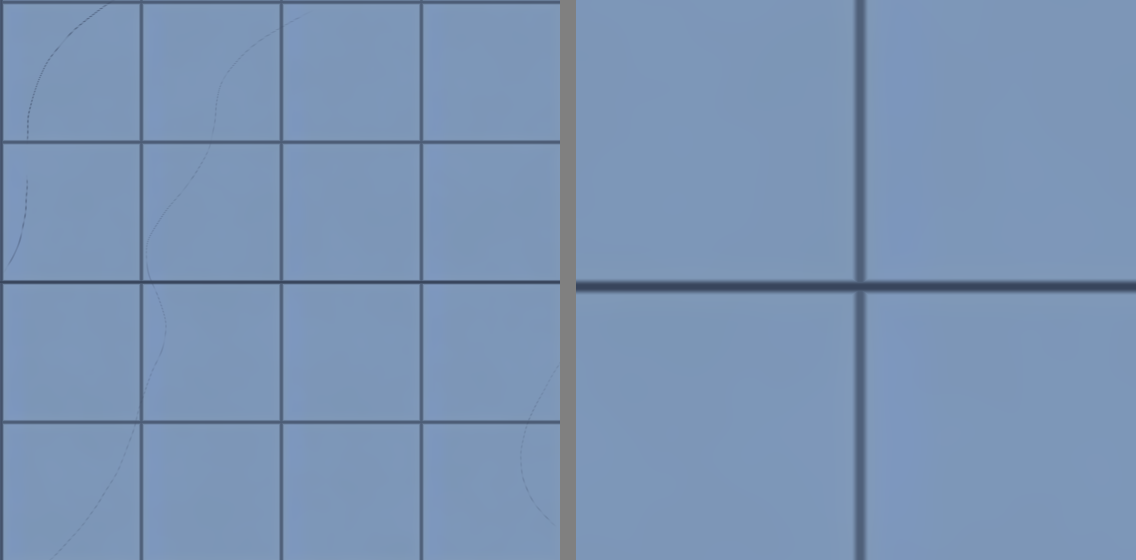
Left: the whole. Right: its middle third, enlarged.
Reproduce this pattern procedurally as a Shadertoy shader.

```glsl
// Blue square tiles in a four by four grid with thin dark joints.
// Joints are distances to the nearest grid line; hairline cracks are cubic
// curves x(y) with broken ink, over a faint gradient-noise mottle.

const float TILES = 4.0;
const vec2 JOINT_OFFSET = vec2(0.0025, 0.004);  // from the left and top edges
const float JOINT_CORE = 0.0008;                // half width of the full dark
const float JOINT_EDGE = 0.0054;                // half width where it fades out
const vec4 COLUMN_STRENGTH = vec4(0.84, 0.68, 0.68, 0.68);
const vec4 ROW_STRENGTH = vec4(0.72, 0.72, 1.0, 0.72);
const vec3 TILE_COLOR = vec3(0.490, 0.590, 0.720);
const vec3 JOINT_COLOR = vec3(0.22, 0.27, 0.36);
const vec3 CRACK_COLOR = vec3(0.25, 0.31, 0.42);
const vec3 BLUE_TINT = vec3(-0.002, 0.0, 0.026);
const float MOTTLE = 0.012;
const float CRACK_HALF_WIDTH = 0.0011;
const float DOT_RATE = 560.0;

vec2 hashGradient(vec2 cell) {
    vec2 q = vec2(dot(cell, vec2(127.1, 311.7)), dot(cell, vec2(269.5, 183.3)));
    return 2.0 * fract(sin(q) * 43758.5) - 1.0;
}

float gradientNoise(vec2 p) {
    vec2 i = floor(p), f = fract(p);
    vec2 u = f * f * f * (f * (f * 6.0 - 15.0) + 10.0);
    vec2 e = vec2(1.0, 0.0);
    float low = mix(dot(hashGradient(i), f),
                    dot(hashGradient(i + e), f - e), u.x);
    float high = mix(dot(hashGradient(i + e.yx), f - e.yx),
                     dot(hashGradient(i + 1.0), f - 1.0), u.x);
    return mix(low, high, u.y);
}

// Dark cover of the joint nearest to p along each axis
vec2 jointCover(vec2 p, float pixel) {
    vec2 index = clamp(round((p - JOINT_OFFSET) * TILES), 0.0, TILES - 1.0);
    vec2 dist = abs(p - JOINT_OFFSET - index / TILES);
    vec2 strength = vec2(COLUMN_STRENGTH[int(index.x)], ROW_STRENGTH[int(index.y)]);
    float edge = max(JOINT_EDGE, JOINT_CORE + pixel);
    return strength * (1.0 - smoothstep(JOINT_CORE, edge, dist));
}

// Horizontal place of a crack: cubic about a center height, plus a sway
float crackX(float y, float center, vec4 cubic, float sway) {
    float d = y - center;
    float x = cubic.x + d * (cubic.y + d * (cubic.z + d * cubic.w));
    return x + sway * smoothstep(-0.3, 0.0, d) * cos(18.5 * (d - 0.225));
}

// Broken hairline between two heights
float crack(vec2 uv, float center, vec4 cubic, float sway, vec2 span, float pixel) {
    const float STEP = 0.002;
    float x = crackX(uv.y, center, cubic, sway);
    float slope = (crackX(uv.y + STEP, center, cubic, sway) - x) / STEP;
    float wobble = 0.004 * gradientNoise(vec2(uv.y * 22.0, center * 50.0));
    float stretch = sqrt(1.0 + slope * slope);
    float dist = abs(uv.x - x - wobble) / stretch;
    float line = 1.0 - smoothstep(0.0, CRACK_HALF_WIDTH + pixel, dist);
    float dots = 0.6 + 0.4 * sin(uv.y * DOT_RATE * stretch);
    float wear = 0.75 + 0.6 * gradientNoise(vec2(uv.y * 14.0, center * 30.0));
    float ends = smoothstep(span.x - 0.01, span.x + 0.01, uv.y)
               * (1.0 - smoothstep(span.y - 0.01, span.y + 0.01, uv.y));
    return line * dots * wear * ends;
}

void mainImage(out vec4 fragColor, in vec2 fragCoord) {
    vec2 uv = fragCoord / iResolution.xy;
    float pixel = 1.0 / min(iResolution.x, iResolution.y);
    vec2 fromTop = vec2(uv.x, 1.0 - uv.y);
    vec2 local = fract((fromTop - JOINT_OFFSET) * TILES);

    // Tile face: soft mottle and a bluer band right of each upright joint
    float mottle = gradientNoise(uv * 9.0) + 0.5 * gradientNoise(uv * 26.0 + 7.0);
    float band = smoothstep(0.02, 0.06, local.x) * (1.0 - smoothstep(0.10, 0.22, local.x));
    float patchy = 0.7 + 0.6 * gradientNoise(uv * vec2(8.0, 17.0) + 3.0);
    vec3 color = TILE_COLOR + MOTTLE * mottle * vec3(0.5, 0.4, 1.0);
    color += BLUE_TINT * band * patchy;

    // Faint dust beside the joints
    vec2 rim = 1.0 - smoothstep(0.0, 0.09, min(local, 1.0 - local));
    color += vec3(0.012, 0.009, 0.0) * max(rim.x, rim.y);

    // Cracks: left arc, long middle run, right bow
    float left = crack(uv, 0.72, vec4(0.048, 0.0, 0.3, 6.0), 0.0, vec2(0.52, 1.0), pixel);
    left *= 1.0 - smoothstep(0.67, 0.69, uv.y) * (1.0 - smoothstep(0.74, 0.76, uv.y));
    float middle = crack(uv, 0.5, vec4(0.285, 0.118, 0.205, 1.5), 0.03, vec2(0.0, 0.975), pixel);
    float right = crack(uv, 0.18, vec4(0.93, 0.0, 3.5, -6.5), 0.0, vec2(0.065, 0.36), pixel);
    float ink = max(0.65 * left, max(0.28 * middle, 0.3 * right));
    color = mix(color, CRACK_COLOR, clamp(ink, 0.0, 1.0));

    // Joints
    vec2 cover = jointCover(fromTop, pixel);
    color = mix(color, JOINT_COLOR, max(cover.x, cover.y));
    fragColor = vec4(color, 1.0);
}
```
